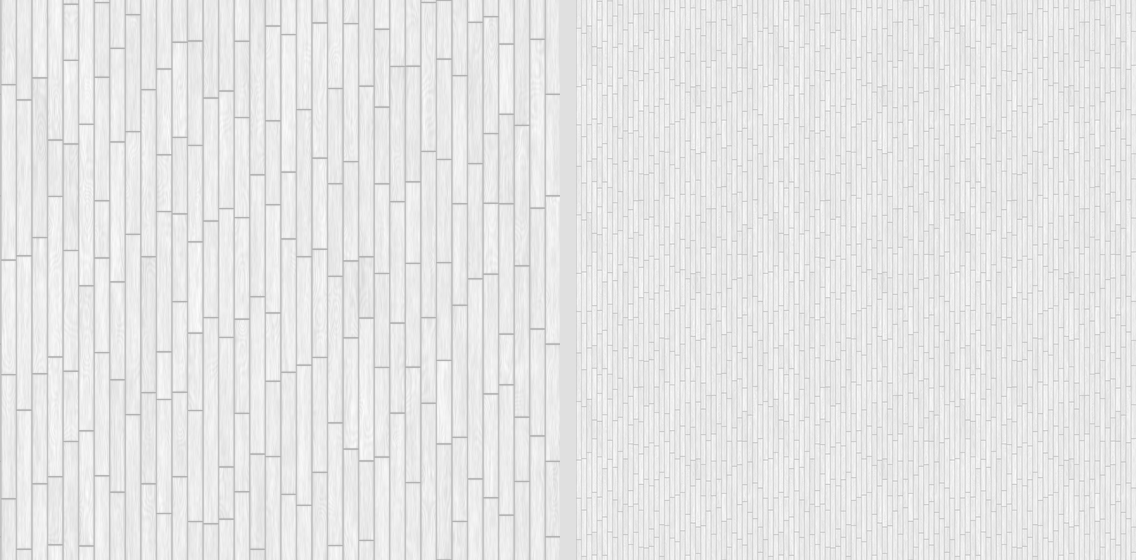
Left: one tile. Right: repeated 3 by 3.
Give the GLSL for this texture, as a three.js fragment shader.

```glsl
varying vec2 vUv;

const float COLUMNS = 36.0;
const float MIN_PLANKS = 4.0;       // planks in the sparsest column
const float EXTRA_PLANKS = 2.4;     // random extra planks per column
const float JOINT_JITTER = 0.6;     // joint spread, in plank lengths
const float SEAM_SHIFT = 0.0015;
const float SEAM_HALF = 0.0013;
const float JOINT_HALF = 0.0013;
const float EDGE_SOFT = 0.0009;
const float BEVEL_WIDTH = 0.0048;
const float BEVEL_DEPTH = 0.055;
const float TONE_SPREAD = 0.028;
const float BAND_DEPTH = 0.035;
const float STREAK_DEPTH = 0.045;
const float PORE_DEPTH = 0.035;
const float RING_DEPTH = 0.016;
const float RING_COUNT = 7.0;
const vec3 WOOD = vec3(0.926);
const vec3 SEAM = vec3(0.755);
const vec3 JOINT = vec3(0.700);

float hash(vec3 p) {
  p = fract(p * 0.1031);
  p += dot(p, p.zyx + 31.32);
  return fract((p.x + p.y) * p.z);
}

// Value noise that wraps vertically; each seed is a separate field
float grainNoise(vec2 p, vec2 frequency, float seed) {
  p *= frequency;
  vec2 cell = floor(p);
  vec2 f = fract(p);
  f = f * f * (3.0 - 2.0 * f);
  float y0 = mod(cell.y, frequency.y);
  float y1 = mod(cell.y + 1.0, frequency.y);
  float low = mix(hash(vec3(cell.x, y0, seed)), hash(vec3(cell.x + 1.0, y0, seed)), f.x);
  float high = mix(hash(vec3(cell.x, y1, seed)), hash(vec3(cell.x + 1.0, y1, seed)), f.x);
  return mix(low, high, f.y);
}

float lineMask(float dist, float halfWidth) {
  return 1.0 - smoothstep(halfWidth - EDGE_SOFT, halfWidth + EDGE_SOFT, dist);
}

float woodGrain(vec2 p, float seed) {
  float bands = grainNoise(p, vec2(3.0, 4.0), seed) - 0.5;
  float streaks = grainNoise(p, vec2(9.0, 26.0), seed + 0.3) - 0.5;
  float pores = grainNoise(p, vec2(17.0, 110.0), seed + 0.6) - 0.5;

  // Contours of stretched noise form the growth rings
  float field = grainNoise(p, vec2(1.8, 16.0), seed + 0.8);
  float rings = sin(6.28318 * RING_COUNT * field + 2.0 * streaks);
  float patches = smoothstep(0.4, 0.75, grainNoise(p, vec2(1.0, 9.0), seed + 0.9));

  return BAND_DEPTH * bands + STREAK_DEPTH * streaks
       + PORE_DEPTH * pores + RING_DEPTH * rings * patches;
}

void main() {
  // Column layout
  float x = fract(vUv.x - SEAM_SHIFT) * COLUMNS;
  float column = floor(x);
  float across = fract(x);
  float seamDist = min(across, 1.0 - across) / COLUMNS;

  // Staggered joints, one per wrapped cell
  float planks = MIN_PLANKS + floor(EXTRA_PLANKS * hash(vec3(column, 3.0, 11.0)));
  float y = vUv.y * planks + hash(vec3(column, 17.0, 5.0));
  float cell = floor(y);
  float jitter = hash(vec3(column, mod(cell, planks), 29.0)) - 0.5;
  float fromJoint = fract(y) - 0.5 - JOINT_JITTER * jitter;
  float jointDist = abs(fromJoint) / planks;
  float plank = mod(cell + step(0.0, fromJoint), planks);

  // Plank surface
  float seed = column * 7.0 + plank;
  float tone = TONE_SPREAD * (hash(vec3(seed, 41.0, 7.0)) - 0.5);
  float bevel = 1.0 - smoothstep(0.0, BEVEL_WIDTH, min(seamDist, jointDist));
  vec3 color = WOOD + tone + woodGrain(vec2(across, vUv.y), seed) - BEVEL_DEPTH * bevel;

  // Gaps between planks
  color = mix(color, SEAM, lineMask(seamDist, SEAM_HALF));
  color = mix(color, JOINT, lineMask(jointDist, JOINT_HALF));
  gl_FragColor = vec4(color, 1.0);
}
```
